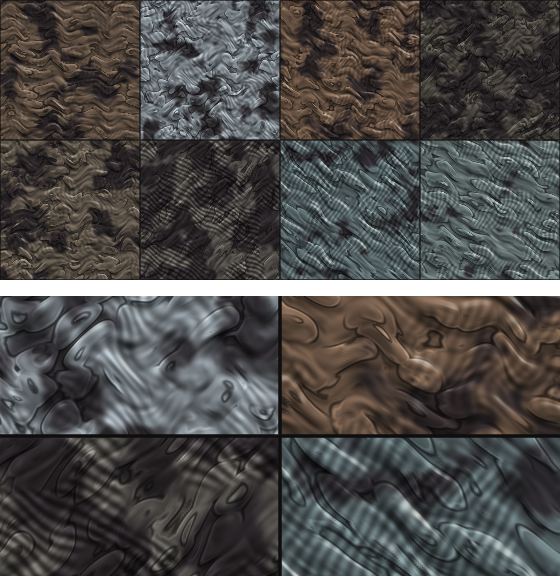
Top, the full canvas; bottom, a detail of the centre.
A Shadertoy shader for this texture:

```glsl
// A 4 by 2 sheet of square rock and metal samples divided by thin dark seams.
// Each sample embosses stretched cellular flakes and folded noise, then adds
// its own tint, dark blotches, broken creases, ribs and thin pale glints.

const vec2 TILES = vec2(4.0, 2.0);
const float SEAM_HALF_WIDTH = 0.004;
const vec2 LIGHT_STEP = vec2(0.003, 0.012);
const float RELIEF_GAIN = 1.9;
const float CREASE_DEPTH = 0.5;
const float RIM_GAIN = 0.3;
const float GRAIN_DEPTH = 0.45;
const float BLOTCH_SCALE = 7.0;
const vec3 SHADOW = vec3(0.125, 0.108, 0.122);
const vec3 SEAM = vec3(0.06, 0.055, 0.055);
const vec3 GLINT = vec3(0.80, 0.82, 0.80);

// Tints, bottom row first, left to right.
const vec3 TINT[8] = vec3[8](
    vec3(0.34, 0.305, 0.265), vec3(0.29, 0.28, 0.265),
    vec3(0.31, 0.36, 0.37), vec3(0.34, 0.385, 0.385),
    vec3(0.335, 0.28, 0.235), vec3(0.45, 0.48, 0.50),
    vec3(0.37, 0.295, 0.24), vec3(0.27, 0.255, 0.23));

// Flow angle, stretch along the flow, blotch cover, glint strength.
const vec4 FLOW[8] = vec4[8](
    vec4(0.15, 1.8, 0.46, 0.45), vec4(0.85, 3.2, 0.50, 0.60),
    vec4(-0.70, 4.2, 0.32, 1.0), vec4(-0.52, 3.8, 0.28, 1.0),
    vec4(-0.12, 2.8, 0.38, 0.25), vec4(0.60, 1.4, 0.37, 0.45),
    vec4(-0.40, 2.2, 0.43, 0.50), vec4(0.75, 1.7, 0.53, 0.22));

// Flakes across the flow, rib depth, bend of the flow.
const vec3 DETAIL[8] = vec3[8](
    vec3(14.0, 0.25, 0.022), vec3(17.0, 0.85, 0.010),
    vec3(15.0, 0.45, 0.009), vec3(14.0, 0.40, 0.011),
    vec3(15.0, 0.15, 0.020), vec3(12.0, 0.35, 0.024),
    vec3(14.0, 0.25, 0.020), vec3(16.0, 0.25, 0.022));

float hash(vec2 p) {
    vec3 q = fract(p.xyx * 0.1031);
    q += dot(q, q.yzx + 33.33);
    return fract((q.x + q.y) * q.z);
}

float valueNoise(vec2 p) {
    vec2 cell = floor(p), f = fract(p);
    f = f * f * (3.0 - 2.0 * f);
    float low = mix(hash(cell), hash(cell + vec2(1, 0)), f.x);
    float high = mix(hash(cell + vec2(0, 1)), hash(cell + vec2(1, 1)), f.x);
    return mix(low, high, f.y);
}

float layeredNoise(vec2 p) {
    return 0.56 * valueNoise(p) + 0.28 * valueNoise(p * 2.1 + 7.3)
         + 0.16 * valueNoise(p * 4.3 + 19.1);
}

// Distance to the nearest jittered cell centre.
float cellular(vec2 p) {
    vec2 cell = floor(p), f = fract(p);
    float nearest = 4.0;
    for (int y = -1; y <= 1; y++) {
        for (int x = -1; x <= 1; x++) {
            vec2 o = vec2(x, y);
            vec2 jitter = vec2(hash(cell + o), hash(cell + o + 41.7));
            vec2 d = o + jitter - f;
            nearest = min(nearest, dot(d, d));
        }
    }
    return sqrt(nearest);
}

// Bend, turn and stretch tile space to follow the flow.
vec2 flowSpace(vec2 p, vec4 flow, vec3 detail, float seed) {
    p += detail.z * sin(p.yx * vec2(19.0, 23.0) + seed);
    p += 0.5 * detail.z * sin(p.yx * vec2(47.0, 41.0) + seed * 2.3);
    float c = cos(flow.x), s = sin(flow.x);
    vec2 turned = vec2(c * p.x + s * p.y, c * p.y - s * p.x);
    return turned * detail.x * vec2(1.0 / flow.y, 1.0) + seed * 13.0;
}

// Ragged flakes over rolling noise.
float surfaceHeight(vec2 s) {
    float rough = layeredNoise(s * 1.3 + 5.0);
    float flake = smoothstep(0.6, 0.25, cellular(s) + 0.5 * (rough - 0.5));
    return 0.32 * flake + 0.8 * rough;
}

void mainImage(out vec4 fragColor, in vec2 fragCoord) {
    vec2 grid = fragCoord / iResolution.xy * TILES;
    vec2 tile = min(floor(grid), TILES - 1.0);
    vec2 p = grid - tile;
    int id = int(tile.x + tile.y * TILES.x);
    float seed = float(id) * 1.7 + 2.0;
    vec4 flow = FLOW[id];
    vec3 detail = DETAIL[id];

    // Emboss: compare the height with that one step toward the light.
    vec2 s = flowSpace(p, flow, detail, seed);
    float height = surfaceHeight(s);
    float lit = surfaceHeight(flowSpace(p + LIGHT_STEP, flow, detail, seed));
    float relief = clamp(height - lit, -0.34, 0.36);

    // Ragged dark blotches and fine grain over the tint.
    float cloud = layeredNoise(p * BLOTCH_SCALE + seed * 17.0) + 0.2 * (0.6 - height);
    float edge = 1.0 - flow.z;
    float blotch = smoothstep(edge - 0.1, edge + 0.1, cloud);
    float grain = valueNoise(s * vec2(3.5, 4.0)) - 0.5;
    vec3 color = mix(TINT[id], SHADOW, 0.85 * blotch);
    color *= 1.0 + RELIEF_GAIN * relief + GRAIN_DEPTH * grain;

    // Broken creases along height contours, each with a pale rim.
    float bands = height * 3.0;
    float soft = 0.07 + min(fwidth(bands), 0.2);
    float offset = fract(bands) - 0.5;
    float gaps = smoothstep(0.35, 0.6, valueNoise(p * 13.0 + seed * 9.0));
    float crease = 1.0 - smoothstep(0.0, soft, abs(offset));
    float rim = 1.0 - smoothstep(0.0, soft, abs(offset - 0.2));
    color *= 1.0 + gaps * (RIM_GAIN * rim - CREASE_DEPTH * crease);

    // Patches of ribs across the flow and thin pale glints.
    float rib = sin(s.x * flow.y / detail.x * 210.0 + s.y * 2.0);
    float broken = smoothstep(0.35, 0.6, valueNoise(p * 8.0 + seed * 5.0));
    color *= 1.0 + 0.45 * detail.y * rib * broken;
    float glint = smoothstep(0.12, 0.26, relief) * broken * flow.w;
    color = mix(color, GLINT, glint * (1.0 - detail.y * (0.5 - 0.5 * rib)));

    // Seams between samples and around the sheet.
    vec2 border = min(p, 1.0 - p);
    float pixel = TILES.y / iResolution.y;
    float seam = smoothstep(-0.5, 0.5, (min(border.x, border.y) - SEAM_HALF_WIDTH) / pixel);
    fragColor = vec4(mix(SEAM, clamp(color, 0.0, 1.0), seam), 1.0);
}
```
